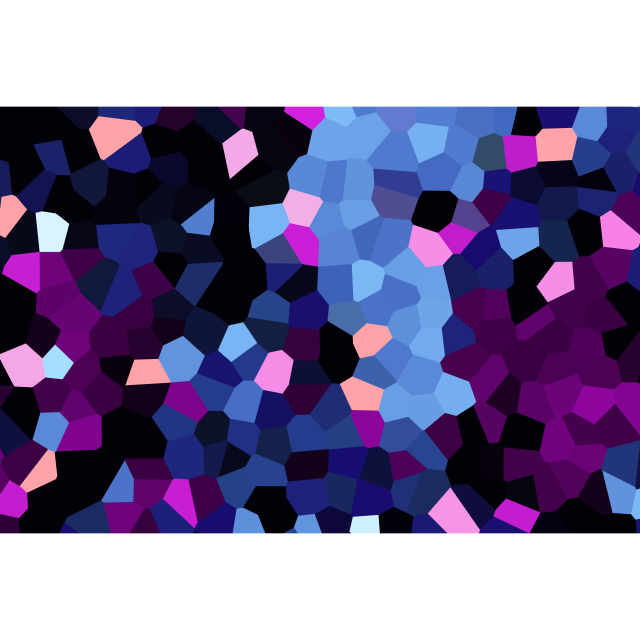
This background is drawn by a Shadertoy shader. Its source:

```glsl
const float CELLS = 20.0;      // cells across the canvas
const float JITTER = 0.88;     // irregularity of the cell sites
const float BAND_HALF = 1.0 / 3.0;

vec3 hash3(vec2 p) {
    vec3 q = fract(vec3(p.xyx) * vec3(0.1031, 0.1030, 0.0973));
    q += dot(q, q.yxz + 33.33);
    return fract((q.xxy + q.yzz) * q.zyx);
}

float valueNoise(vec2 p) {
    vec2 i = floor(p), f = fract(p);
    f = f * f * (3.0 - 2.0 * f);
    float low = mix(hash3(i).x, hash3(i + vec2(1, 0)).x, f.x);
    float high = mix(hash3(i + vec2(0, 1)).x, hash3(i + vec2(1, 1)).x, f.x);
    return mix(low, high, f.y);
}

float segmentDistance(vec2 p, vec2 a, vec2 b) {
    vec2 ab = b - a;
    return length(p - a - ab * clamp(dot(p - a, ab) / dot(ab, ab), 0.0, 1.0));
}

float blob(vec2 p, vec2 center, vec2 radius) {
    return 1.0 - smoothstep(0.5, 1.15, length((p - center) / radius));
}

// Distance to the branching light-blue stream
float streamDistance(vec2 p) {
    float d = segmentDistance(p, vec2(0.56, 0.84), vec2(0.49, 0.65));
    d = min(d, segmentDistance(p, vec2(0.49, 0.65), vec2(0.62, 0.55)));
    d = min(d, segmentDistance(p, vec2(0.71, 0.84), vec2(0.62, 0.55)));
    return min(d, segmentDistance(p, vec2(0.62, 0.55), vec2(0.65, 0.40)));
}

vec3 accentColor(float pick, float shade) {
    vec3 magenta = mix(vec3(0.62, 0.08, 0.66), vec3(0.87, 0.14, 0.92), shade);
    vec3 pink = mix(vec3(0.98, 0.47, 0.90), vec3(0.95, 0.69, 0.90), shade);
    vec3 peach = vec3(1.0, 0.64, 0.66);
    vec3 ice = mix(vec3(0.60, 0.85, 1.0), vec3(0.88, 0.97, 1.0), shade * shade);
    return pick < 0.42 ? magenta : pick < 0.70 ? pink : pick < 0.78 ? peach : ice;
}

vec3 cellColor(vec2 id, vec2 site) {
    vec3 r = hash3(id + 71.0), q = hash3(id + 137.0);

    // Dark ground, drifting between black, navy and plum
    float plumShare = 0.12 + 0.75 * max(blob(site, vec2(0.06, 0.40), vec2(0.27, 0.26)),
                                        blob(site, vec2(0.87, 0.38), vec2(0.20, 0.26)));
    float light = valueNoise(site * 9.0 + 4.0) + 0.75 * (r.x - 0.5) + 0.2 * (plumShare - 0.12);
    light = smoothstep(0.22, 0.72, light);
    vec3 navy = mix(vec3(0.09, 0.04, 0.43), vec3(0.16, 0.29, 0.58), r.y);
    vec3 plum = mix(vec3(0.22, 0.00, 0.25), vec3(0.56, 0.02, 0.62), r.y * r.y);
    vec3 color = mix(vec3(0.01, 0.005, 0.03), r.z < plumShare ? plum : navy, light);

    // Light blue stream and a few stray blue cells
    vec3 sky = mix(vec3(0.26, 0.41, 0.76), vec3(0.49, 0.73, 0.97), q.x);
    float stream = 1.0 - smoothstep(0.05, 0.085, streamDistance(site) + 0.05 * (r.x - 0.5));
    stream *= step(0.06, q.z);
    color = mix(color, sky, max(stream, step(0.94, q.z)));

    // Sparse bright accents
    float accentShare = mix(0.10, 0.06, stream);
    return q.y < accentShare ? accentColor(r.z, r.y) : color;
}

// Flat Voronoi cells, blended over one pixel at the shared edge
vec3 mosaic(vec2 uv, float pixel) {
    vec2 p = uv * CELLS, base = floor(p);
    float d1 = 1e5, d2 = 1e5;
    vec2 id1 = base, id2 = base, site1 = p, site2 = p;
    for (int y = -2; y <= 2; y++) {
        for (int x = -2; x <= 2; x++) {
            vec2 id = base + vec2(x, y);
            vec2 site = id + 0.5 + JITTER * (hash3(id + 19.0).xy - 0.5);
            float d = dot(site - p, site - p);
            if (d < d1) {
                d2 = d1; id2 = id1; site2 = site1;
                d1 = d; id1 = id; site1 = site;
            } else if (d < d2) {
                d2 = d; id2 = id; site2 = site;
            }
        }
    }
    float edge = (d2 - d1) / (2.0 * length(site2 - site1)) / CELLS;
    float own = clamp(0.5 + edge / pixel, 0.0, 1.0);
    return mix(cellColor(id2, site2 / CELLS), cellColor(id1, site1 / CELLS), own);
}

void mainImage(out vec4 fragColor, in vec2 fragCoord) {
    float pixel = 1.0 / iResolution.y;
    vec2 uv = fragCoord * pixel;

    // Mosaic band between white margins
    float inside = clamp(0.5 + (BAND_HALF - abs(uv.y - 0.5)) / pixel, 0.0, 1.0);
    fragColor = vec4(mix(vec3(1.0), mosaic(uv, pixel), inside), 1.0);
}
```
